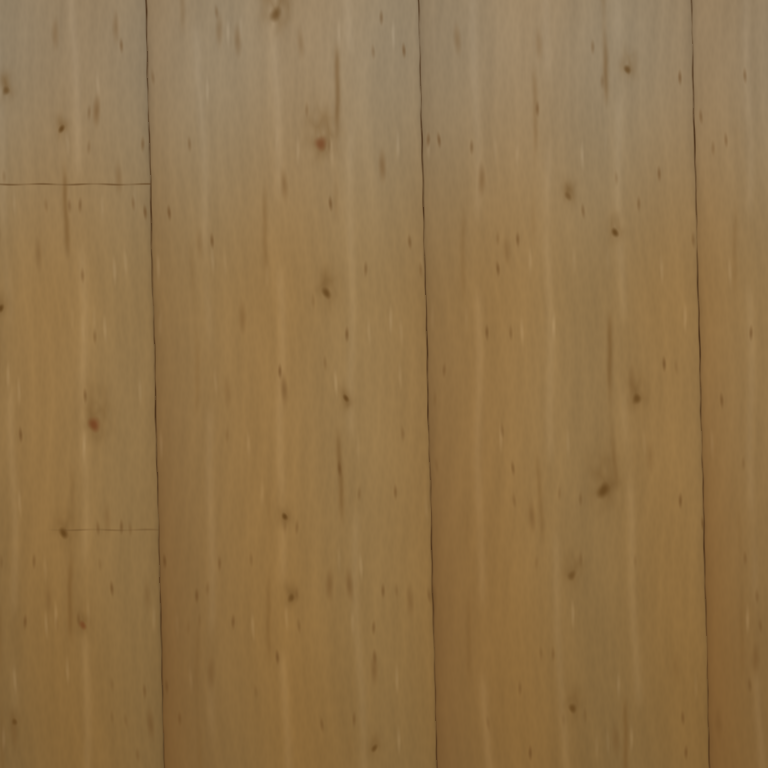
A WebGL 1 fragment shader for this texture:

```glsl
precision highp float;
uniform vec2 u_resolution;

float hash(vec2 p) {
  return fract(sin(dot(p, vec2(12.99, 78.23))) * 4375.85);
}

// Distance to the nearest scattered point
float cellular(vec2 p) {
  vec2 base = floor(p);
  float nearest = 2.0;
  for (int j = -1; j <= 1; j++) {
    for (int i = -1; i <= 1; i++) {
      vec2 cell = base + vec2(float(i), float(j));
      vec2 point = cell + vec2(hash(cell), hash(cell + 37.7));
      nearest = min(nearest, length(p - point));
    }
  }
  return nearest;
}

// Sparse short marks, one at most in each cell
float flecks(vec2 p, float chance) {
  vec2 cell = floor(p);
  vec2 d = fract(p) - 0.35 - 0.3 * vec2(hash(cell + 5.1), hash(cell + 9.4));
  d.x += 0.4 * (hash(cell + 3.8) - 0.4) * d.y;
  float mark = 1.0 - smoothstep(0.0, 0.32, length(d * vec2(1.2, 1.0)));
  return mark * step(hash(cell + 2.3), chance) * (0.3 + 0.7 * hash(cell + 6.6));
}

// Layered sines that run along the boards
float streaks(vec2 p, float seed) {
  float sum = 0.0, freq = 19.0, amp = 0.5;
  for (int i = 0; i < 6; i++) {
    float bend = 0.8 * sin(p.y * (2.0 + 0.05 * freq) + seed + freq);
    sum += amp * sin(p.x * freq + bend + seed * 3.7);
    freq *= 1.73;
    amp *= 0.74;
  }
  return sum;
}

float line(float d, float halfWidth, float soft) {
  return 1.0 - smoothstep(halfWidth - soft, halfWidth + soft, abs(d));
}

void main() {
  vec2 uv = gl_FragCoord.xy / u_resolution;
  float soft = max(0.0011, 0.8 / u_resolution.y);

  // Boards lean slightly to the right toward the bottom
  float wobble = 0.0003 * sin(uv.y * 31.0) + 0.0003 * sin(uv.y * 113.0);
  float across = (uv.x - 0.19 - 0.024 * (1.0 - uv.y) + wobble) / 0.355;
  float board = floor(across);
  float s = across - board;
  float seed = 6.0 * hash(vec2(board, 3.0));
  vec2 p = vec2(across * 0.355, uv.y);

  // Light falls from grey at the top to amber at the bottom
  vec3 color = mix(vec3(0.55, 0.423, 0.243), vec3(0.587, 0.465, 0.292), smoothstep(0.0, 0.6, uv.y));
  color = mix(color, vec3(0.605, 0.525, 0.41), smoothstep(0.58, 0.97, uv.y));
  color *= 1.0 + 0.03 * (hash(vec2(board, 8.0)) - 0.5);
  color *= 1.0 - 0.09 * smoothstep(0.35, 0.85, length(uv - vec2(0.55, 0.6)));

  // Wood grain
  float grain = streaks(p, seed);
  float fibre = cellular(vec2(p.x * 75.0 + sin(p.y * 9.0), p.y * 7.0)) - 0.48;
  float pores = cellular(p * vec2(190.0, 65.0)) - 0.48;
  color *= 1.0 + 0.024 * grain + 0.05 * fibre + 0.035 * pores;
  color += vec3(0.006, -0.002, -0.009) * sin(p.x * 27.0 + seed + sin(p.y * 4.0));

  // Ruddy band beside each long joint
  float band = exp(-s * 6.0) * (1.0 - 0.8 * smoothstep(0.1, 0.9, uv.y));
  color = mix(color, vec3(0.46, 0.31, 0.16), 0.5 * band);

  // Broken veins and pale strands
  for (int i = 0; i < 3; i++) {
    float k = float(i);
    float bend = 0.012 * sin(uv.y * 5.0 + seed + k) + 0.005 * sin(uv.y * 23.0 + k);
    float vein = s - 0.68 + 0.27 * k - bend;
    float broken = smoothstep(0.0, 1.2, sin(uv.y * 13.0 + seed + k * 2.0) + 0.6 * sin(uv.y * 37.0 + k));
    float faint = 0.42 / (1.0 + 0.7 * k);
    color = mix(color, vec3(0.42, 0.29, 0.14), faint * broken * exp(-pow(vein / 0.01, 2.0)));
    color += 0.03 * (1.0 - broken) * exp(-pow((vein - 0.05) / 0.016, 2.0));
  }
  color = mix(color, vec3(0.38, 0.25, 0.12), 0.5 * flecks(p * vec2(70.0, 24.0), 0.07));
  color = mix(color, vec3(0.42, 0.29, 0.15), 0.5 * flecks(p * vec2(38.0, 11.0) + 17.0, 0.09));
  color += 0.05 * flecks(p * vec2(70.0, 13.0) + 40.0, 0.09);

  // Knots gather around the vein of each board, many faint and a few bold
  for (int i = 0; i < 7; i++) {
    vec2 id = vec2(float(i), board + 11.0);
    float big = hash(id + 4.7);
    float bold = 0.25 + 0.55 * hash(id + 6.1);
    float ruddy = step(0.72, hash(id + 8.2));
    vec2 center = vec2(0.61 + 0.34 * (hash(id) - 0.5), (id.x + 0.1 + 0.8 * hash(id + 1.9)) / 7.0);
    vec2 d = vec2(s - center.x, uv.y - center.y) * vec2(0.355, 0.8);
    d += 0.001 * sin(d.yx * 270.0 + seed + id.x);
    float core = 1.0 - smoothstep(0.1, 1.0, length(d) / (0.005 + 0.007 * big * big));
    vec2 h = d * vec2(1.0, 0.7) - 0.008 * vec2(0.3, 1.0) * big;
    float halo = exp(-dot(h, h) / (0.00006 + 0.0004 * big * big * big));
    float mottle = 0.3 + 1.2 * cellular(p * vec2(80.0, 40.0));
    color = mix(color, vec3(0.43, 0.31, 0.16), 0.45 * halo * mottle);
    color = mix(color, mix(vec3(0.34, 0.22, 0.08), vec3(0.42, 0.2, 0.09), ruddy), bold * core);
  }

  // Long joints, thin and worn into dashes
  float joint = min(s, 1.0 - s) * 0.355;
  float wear = 0.5 + 0.2 * sin(uv.y * 23.0 + seed) + 0.15 * sin(uv.y * 71.0);
  wear += 0.35 * (cellular(vec2(board * 9.0, uv.y * 60.0)) - 0.5);
  wear *= 0.75 + 0.25 * smoothstep(0.0, 0.6, uv.y);
  color = mix(color, vec3(0.29, 0.19, 0.1), clamp(wear, 0.12, 0.85) * line(joint, 0.0011, soft));
  color *= 1.0 - 0.09 * exp(-joint * 220.0);

  // Short end joints on the left board, the lower one fainter
  float left = 1.0 - step(-0.5, board);
  float waver = 0.0005 * sin(uv.x * 90.0);
  float rub = 0.7 + 0.3 * sin(uv.x * 140.0);
  float upper = line(uv.y - 0.76 + waver, 0.0012, soft);
  float lower = line(uv.y - 0.31 + waver, 0.0012, soft) * smoothstep(0.06, 0.08, uv.x);
  color = mix(color, vec3(0.36, 0.25, 0.13), left * rub * (0.55 * upper + 0.3 * lower));

  gl_FragColor = vec4(color, 1.0);
}
```
